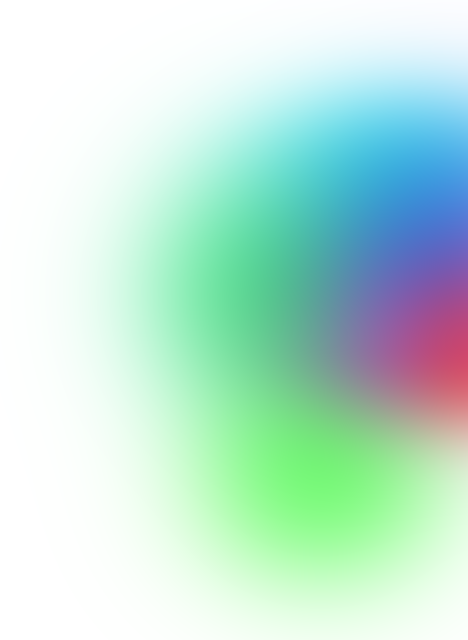
Reproduce this background procedurally as a Shadertoy shader.

```glsl
const vec2 FRAME = vec2(0.729, 1.0);  // canvas proportions, height = 1

// Ink densities: how strongly each glow absorbs red, green and blue
const vec3 LIME_INK = vec3(0.71, 0.01, 0.72);
const vec3 MINT_INK = vec3(0.90, 0.08, 0.52);
const vec3 SKY_INK = vec3(1.40, 0.12, 0.08);
const vec3 VIOLET_INK = vec3(0.06, 1.28, 0.08);
const vec3 ROSE_INK = vec3(0.00, 0.00, 0.73);

// Centres
const vec2 LIME_POS = vec2(0.501, 0.258);
const vec2 MINT_POS = vec2(0.412, 0.544);
const vec2 SKY_POS = vec2(0.638, 0.720);
const vec2 VIOLET_POS = vec2(0.723, 0.460);
const vec2 ROSE_POS = vec2(0.736, 0.427);

// Radii: sideways, upward, downward
const vec3 LIME_SIZE = vec3(0.180, 0.163, 0.163);
const vec3 MINT_SIZE = vec3(0.176, 0.182, 0.182);
const vec3 SKY_SIZE = vec3(0.208, 0.128, 0.169);
const vec3 VIOLET_SIZE = vec3(0.215, 0.241, 0.117);
const vec3 ROSE_SIZE = vec3(0.115, 0.150, 0.098);

// Gaussian glow whose upper and lower halves may differ in height
float glow(vec2 p, vec2 centre, vec3 size) {
    vec2 d = p - centre;
    d /= vec2(size.x, d.y > 0.0 ? size.y : size.z);
    return exp(-dot(d, d));
}

void mainImage(out vec4 fragColor, in vec2 fragCoord) {
    vec2 p = fragCoord / iResolution.xy * FRAME;

    // Overlapping inks add their densities
    vec3 density = LIME_INK * glow(p, LIME_POS, LIME_SIZE)
                 + MINT_INK * glow(p, MINT_POS, MINT_SIZE)
                 + SKY_INK * glow(p, SKY_POS, SKY_SIZE)
                 + VIOLET_INK * glow(p, VIOLET_POS, VIOLET_SIZE)
                 + ROSE_INK * glow(p, ROSE_POS, ROSE_SIZE);

    // White light filtered through the inks
    fragColor = vec4(exp(-density), 1.0);
}
```
